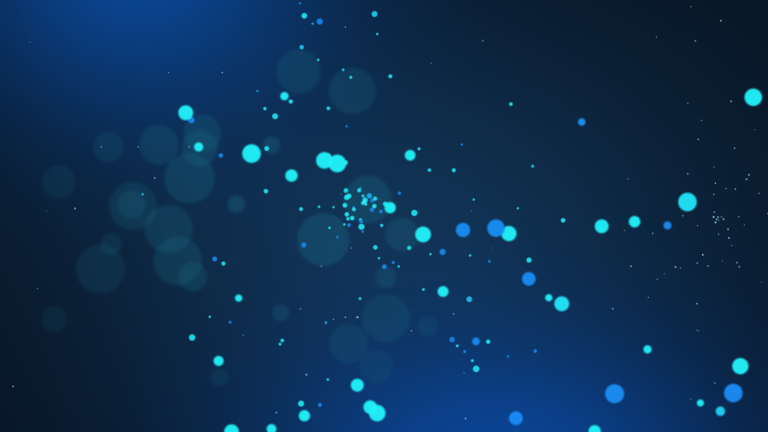
Reproduce this background procedurally as a Shadertoy shader.

```glsl
// Deep blue backdrop with two soft glows, faint bokeh and a burst of cyan particles.

const float TAU = 6.28319;
const vec3 CYAN = vec3(0.13, 0.95, 0.98);
const vec3 AZURE = vec3(0.10, 0.55, 0.96);

vec4 hash4(float n) {
    return fract(sin(n * vec4(12.99, 78.23, 39.35, 27.17) + 1.7) * 43758.55);
}

float glow(vec2 p, vec2 center, vec2 size) {
    vec2 q = (p - center) / size;
    return exp(-dot(q, q));
}

float disc(vec2 p, vec2 center, float radius, float softness) {
    return 1.0 - smoothstep(radius - softness, radius + softness, length(p - center));
}

// Random point in an ellipse; a higher falloff gathers points at its center.
vec2 scatter(vec2 center, vec2 size, float falloff, vec2 h) {
    float angle = TAU * h.x;
    return center + size * pow(h.y, falloff) * vec2(cos(angle), sin(angle));
}

vec3 particleColor(float h) {
    return mix(CYAN, AZURE, smoothstep(0.6, 0.85, h));
}

vec3 backdrop(vec2 p) {
    vec3 color = mix(vec3(0.028, 0.078, 0.135), vec3(0.067, 0.197, 0.322),
                     glow(p, vec2(0.92, 0.46), vec2(0.76, 0.52)));
    color = mix(color, vec3(0.04, 0.27, 0.57), glow(p, vec2(0.32, 1.08), vec2(0.46, 0.38)));
    return mix(color, vec3(0.04, 0.28, 0.62), 0.95 * glow(p, vec2(1.15, -0.08), vec2(0.56, 0.32)));
}

void mainImage(out vec4 fragColor, in vec2 fragCoord) {
    vec2 p = fragCoord / iResolution.y;
    float pixel = 1.0 / iResolution.y;
    vec3 color = backdrop(p);

    // Large faint bokeh, mostly left of the burst
    for (int i = 0; i < 28; i++) {
        vec4 h = hash4(float(i) + 3.0);
        vec2 center = scatter(vec2(0.62, 0.51), vec2(0.62, 0.42), 0.8, h.xy);
        float radius = mix(0.018, 0.062, h.z);
        float fade = glow(center, vec2(0.66, 0.53), vec2(0.42, 0.36));
        color = mix(color, vec3(0.10, 0.40, 0.50),
                    (0.1 + 0.3 * fade) * disc(p, center, radius, 0.007));
    }

    // Small particles thinning out from the burst
    for (int i = 0; i < 85; i++) {
        vec4 h = hash4(float(i) + 101.0);
        vec2 center = scatter(vec2(0.82, 0.49), vec2(0.52, 0.52), 1.0, h.xy);
        float radius = mix(0.0025, 0.0075, h.z * h.z);
        color = mix(color, particleColor(h.w), 0.85 * disc(p, center, radius, 0.6 * pixel + 0.001));
    }

    // Tight core of the burst
    for (int i = 0; i < 20; i++) {
        vec4 h = hash4(float(i) + 211.0);
        vec2 center = scatter(vec2(0.84, 0.53), vec2(0.06), 1.1, h.xy);
        color = mix(color, particleColor(h.w),
                    0.85 * disc(p, center, mix(0.002, 0.006, h.z), 0.6 * pixel + 0.001));
    }

    // Bright soft discs, evenly spread in x and denser toward the bottom
    for (int i = 0; i < 40; i++) {
        vec4 h = hash4(float(i) + 307.0);
        float x = 0.4 + 1.36 * fract(float(i) * 0.618 + 0.1);
        float y = 0.78 * pow(h.y, 1.7);
        float radius = mix(0.008, 0.022, h.z);
        color = mix(color, particleColor(h.w), 0.95 * disc(p, vec2(x, y), radius, 0.004));
    }

    // Pale specks: a drift on the right and sparse dust elsewhere
    for (int i = 0; i < 95; i++) {
        vec4 h = hash4(float(i) + 401.0);
        vec2 center = i < 55 ? scatter(vec2(1.66, 0.49), vec2(0.22, 0.3), 1.2, h.xy)
                             : h.xy * vec2(1.78, 1.0);
        color = mix(color, vec3(0.65, 0.85, 0.92),
                    mix(0.25, 0.75, h.w) * disc(p, center, mix(0.0012, 0.0024, h.z), 0.5 * pixel + 0.0006));
    }

    fragColor = vec4(color, 1.0);
}
```
